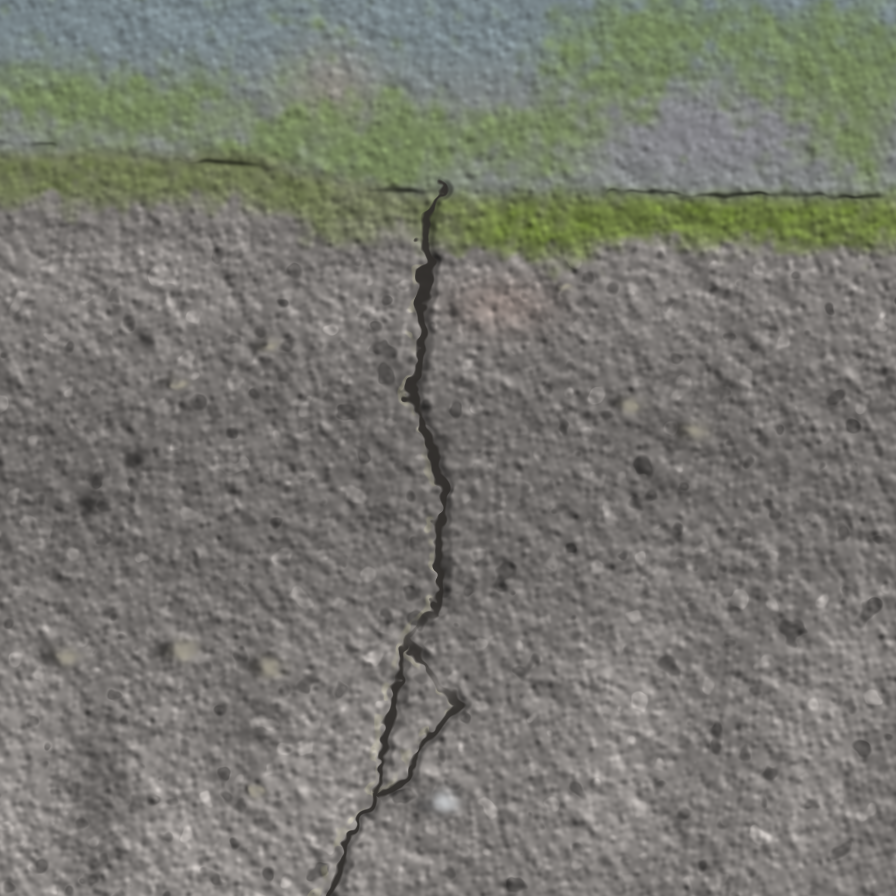
This texture is drawn by a Shadertoy shader. Its source:

```glsl
// Weathered concrete wall with a branching crack below a mossy painted ledge.
const int BRANCH = 16, POINTS = 22, MARKS = 15;
const vec2 CRACK[POINTS] = vec2[](
    vec2(.492, .792), vec2(.471, .735), vec2(.479, .705), vec2(.470, .661),
    vec2(.471, .609), vec2(.461, .557), vec2(.479, .512), vec2(.496, .453),
    vec2(.488, .414), vec2(.493, .362), vec2(.487, .316), vec2(.456, .284),
    vec2(.435, .206), vec2(.424, .112), vec2(.391, .069), vec2(.365, -.01),
    vec2(.456, .284), vec2(.482, .247), vec2(.512, .212), vec2(.469, .167),
    vec2(.456, .130), vec2(.424, .108));
// Position and radius: pebbles positive, pits negative
const vec3 MARK[MARKS] = vec3[](
    vec3(.495, .104, .015), vec3(.775, .518, .014), vec3(.703, .549, .010),
    vec3(.632, .678, .007), vec3(.302, .616, .009), vec3(.286, .115, .008),
    vec3(.302, .255, .013), vec3(.203, .274, .013), vec3(.075, .268, .013),
    vec3(.200, .575, .009), vec3(.154, .486, -.014), vec3(.163, .622, -.013),
    vec3(.098, .437, -.014), vec3(.508, .651, -.012), vec3(.486, .712, -.013));

vec3 hash3(vec2 cell) {
    vec3 q = fract(cell.xyx * vec3(.1031, .1030, .0973));
    q += dot(q, q.yxz + 33.33);
    return fract((q.xxy + q.yzz) * q.zyx);
}

// Cellular noise: one soft bump or dent per cell, roughly -1 to 1
float bumps(vec2 p) {
    vec2 cell = floor(p), f = p - cell;
    float sum = 0.;
    for (int i = 0; i < 9; i++) {
        vec2 o = vec2(i % 3 - 1, i / 3 - 1);
        vec3 h = hash3(cell + o + 50.);
        vec2 d = o + h.xy - f;
        sum += (2. * h.z - 1.) * exp(-5. * dot(d, d));
    }
    return sum * 1.3;
}

float surfaceHeight(vec2 p) {
    return .7 * bumps(p * 34.) + .75 * bumps(p * 71. + 5.) + .5 * bumps(p * 128. + 11.);
}

// Soft elliptical spot
float spot(vec2 p, vec2 centre, vec2 radius) {
    vec2 q = (p - centre) / radius;
    return exp(-dot(q, q));
}

float band(float x, float lo, float hi, float soft) {
    return smoothstep(lo - soft, lo + soft, x) * (1. - smoothstep(hi - soft, hi + soft, x));
}

float crackDistance(vec2 p) {
    float d = 1.;
    for (int i = 1; i < POINTS; i++) {
        if (i == BRANCH) continue;
        vec2 a = p - CRACK[i - 1], b = CRACK[i] - CRACK[i - 1];
        d = min(d, length(a - b * clamp(dot(a, b) / dot(b, b), 0., 1.)));
    }
    return d;
}

// Pale worn streaks and dark runs near the foot
vec3 concrete(vec2 p, float blotch) {
    float tone = .447 + .02 * blotch + .032 * band(p.y, .62, .73, .04) - .03 * band(p.y, .34, .59, .07);
    tone += .10 * spot(p, vec2(.2, .05), vec2(.22, .19)) + .06 * spot(p, vec2(0., .14), vec2(.08, .12));
    tone -= .11 * spot(p, vec2(.11, .1), vec2(.035, .13)) + .08 * spot(p, vec2(.28, .18), vec2(.04, .09));
    vec2 lean = p - vec2(.25 * (p.y - .15), 0.);
    tone += .09 * spot(lean, vec2(.69, .14), vec2(.06, .19)) + .08 * spot(lean, vec2(.91, .18), vec2(.06, .21));
    tone += .04 * spot(p, vec2(.42, .12), vec2(.09, .13));
    return tone * vec3(1.03, 1., .98) + vec3(.05, .02, .01) * spot(p, vec2(.56, .66), vec2(.055, .03));
}

vec3 paintedLedge(vec2 p, float ragged) {
    vec3 colour = mix(vec3(.50, .52, .51), vec3(.47, .52, .54), smoothstep(.86, .97, p.y));
    colour = mix(colour, vec3(.51, .51, .53), spot(p, vec2(.8, .85), vec2(.2, .06)));
    colour += vec3(.06, .02, -.01) * spot(p, vec2(.37, .91), vec2(.05));
    float moss = spot(p, vec2(.08, .89), vec2(.18, .045)) + .8 * spot(p, vec2(.34, .84), vec2(.13, .06))
               + spot(p, vec2(.54, .84), vec2(.13, .05)) + .8 * spot(p, vec2(.72, .95), vec2(.17, .07))
               + spot(p, vec2(.95, .91), vec2(.11, .1));
    return mix(colour, vec3(.44, .51, .33), .85 * smoothstep(.05, 1.2, moss + .3 * ragged));
}

void mainImage(out vec4 fragColor, in vec2 fragCoord) {
    vec2 p = fragCoord / iResolution.xy;
    float blotch = bumps(p * 9.) + .6 * bumps(p * 21. + 7.) + .5 * bumps(p * 46. + 19.);
    float rough = bumps(p * 55. + 3.), fine = bumps(p * 110. + 23.), grit = bumps(p * 42. + 61.);

    // Ledge and ragged moss band
    float ledge = mix(.825, .787, smoothstep(.25, .48, p.x)) - .012 * p.x + .004 * blotch;
    float foot = mix(.77, .725, smoothstep(.15, .6, p.x)) + .012 * (blotch + rough);
    vec3 colour = mix(concrete(p, blotch), paintedLedge(p, blotch + rough), smoothstep(-.012, .012, p.y - ledge));
    float moss = band(p.y, foot, ledge + .004, .018) * (1. - .4 * spot(p, vec2(.44, .76), vec2(.06, .05)));
    vec3 green = mix(vec3(.42, .46, .30), vec3(.40, .47, .22), smoothstep(.4, .6, p.x));
    colour = mix(colour, green, moss * clamp(.85 + .2 * rough, 0., 1.));

    // Broken shadow seams
    float seamY = mix(.842 - .09 * p.x, .793 - .012 * p.x, step(.38, p.x)) + .004 * rough;
    float seam = spot(p, vec2(p.x, seamY), vec2(1., .003)) * (1. - band(p.x, .29, .42, .03));
    colour *= 1. - .5 * seam * smoothstep(-.35, .45, bumps(vec2(p.x * 14., 2.)) + .4 * rough);

    // Grain lit from the upper right, with dark and pale grit
    vec2 toLight = vec2(.0016, .002);
    float relief = surfaceHeight(p - toLight) - surfaceHeight(p + toLight);
    colour *= 1. + mix(.30, .16, smoothstep(.72, .85, p.y)) * relief + .05 * fine;
    float specks = .22 * smoothstep(.6, 1.1, grit + .3 * fine) - .28 * smoothstep(.6, 1.1, .3 * fine - grit);
    colour *= 1. + specks * (1. - smoothstep(.68, .76, p.y));

    // Pebbles with shadows, and pits
    vec2 bent = p + .0045 * vec2(rough, bumps(p * 60. + 31.)) + .003 * vec2(fine, grit);
    for (int i = 0; i < MARKS; i++) {
        vec2 c = MARK[i].xy;
        float r = abs(MARK[i].z), pebble = step(0., MARK[i].z);
        colour *= 1. - .5 * spot(bent, c - vec2(1.3 * r * pebble, 0.), r * vec2(.8));
        vec3 stone = i == 0 ? vec3(.78, .79, .8) : vec3(.63, .61, .55);
        colour = mix(colour, stone, .9 * pebble * spot(bent, c, r * vec2(1., .7)));
    }

    // Uneven crack with a pale left lip and a shadow on the right
    float faint = max(spot(p, vec2(.475, .297), vec2(.035, .018)), spot(p, vec2(.49, .24), vec2(.022, .028)));
    float width = .0026 + .002 * band(p.y, .33, .73, .03) + .0022 * bumps(p * 30. + 9.) + .001 * fine;
    width = max(width - .003 * (spot(p, vec2(.475, .54), vec2(.05, .01)) + spot(p, vec2(.49, .432), vec2(.05, .01))), .0012);
    float lip = 1. - smoothstep(.001, .006, crackDistance(bent + vec2(.009, 0.)));
    colour += vec3(.09, .09, .05) * lip * smoothstep(-.3, .5, rough + fine) * (1. - smoothstep(.7, .74, p.y));
    float shade = 1. - smoothstep(width, width + .007, crackDistance(bent - vec2(.005, 0.)));
    float gap = 1. - smoothstep(width - .0012, width + .0022, crackDistance(bent));
    colour *= 1. - .3 * (1. - faint) * shade;
    colour = mix(colour, vec3(.19, .18, .17), .92 * (1. - .75 * faint) * gap);
    fragColor = vec4(clamp(colour, 0., 1.), 1.);
}
```
